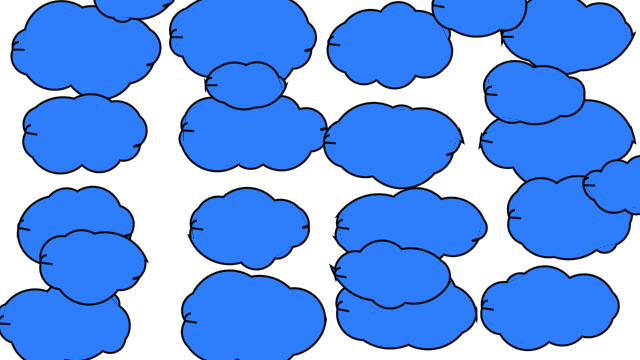
A WebGL 1 fragment shader for this pattern:

```glsl
precision highp float;
// Hand-drawn blue clouds with black scalloped outlines, overlapping on white.
uniform vec2 u_resolution;

float hash(float a, float b) {
  return fract(sin(dot(vec2(a, b), vec2(127.1, 311.7))) * 43758.5453);
}

float segment(vec2 p, vec2 a, vec2 b) {
  vec2 w = p - a, e = b - a;
  return length(w - e * clamp(dot(w, e) / dot(e, e), 0.0, 1.0));
}

// Crease k of n on an irregular ellipse; crease 0 is at the far left
vec2 crease(float id, float k, float n, vec2 size) {
  k = k < n - 0.5 ? k : 0.0;
  float shift = k < 0.5 ? 0.0 : 0.6 * (hash(id, k + 20.0) - 0.5);
  float angle = 3.14159 + 6.28319 * (k + shift) / n;
  return size * vec2(cos(angle), sin(angle)) * mix(0.88, 1.06, hash(id, k + 40.0));
}

// Signed distance to a polygon of creases with a circular lobe on each edge
float cloud(vec2 p, float id, float n, vec2 size) {
  float core = 1e3, lobes = 1e3, side = 1.0;
  vec2 a = crease(id, 0.0, n, size);
  for (int i = 0; i < 11; i++) {
    float k = float(i);
    if (k > n - 0.5) break;
    vec2 b = crease(id, k + 1.0, n, size);
    vec2 e = b - a, w = p - a;
    core = min(core, segment(p, a, b));
    bvec3 crossing = bvec3(p.y >= a.y, p.y < b.y, e.x * w.y > e.y * w.x);
    if (all(crossing) || all(not(crossing))) side = -side;

    float chord = length(e);
    vec2 outward = vec2(e.y, -e.x) / chord;
    float bulge = chord * mix(0.12, 0.27, hash(id, k + 60.0));
    float radius = (0.25 * chord * chord + bulge * bulge) / (2.0 * bulge);
    vec2 center = 0.5 * (a + b) - outward * (radius - bulge);
    float cap = max(length(p - center) - radius, -dot(w, outward) - 0.12 * chord);
    lobes = min(lobes, cap);
    a = b;
  }
  return min(side * core, lobes);
}

// Loose pen ends: a hooked tick on the left, sometimes a short tail on the right
float penEnds(vec2 p, float id, float n, vec2 size) {
  vec2 start = crease(id, 0.0, n, size);
  float d = segment(p, start, start + vec2(0.03, -0.006 * hash(id, 5.0)));
  vec2 q = p - start - vec2(0.016, 0.004);
  if (q.x < 0.0 && q.y > -0.004) d = min(d, abs(length(q) - 0.0165));
  if (hash(id, 6.0) > 0.55) {
    vec2 tail = crease(id, floor(0.5 * n), n, size);
    d = min(d, segment(p, tail, tail - vec2(0.015, 0.004)) - 0.001);
  }
  return d;
}

void main() {
  vec2 p = gl_FragCoord.xy / u_resolution.y;
  float pixel = 1.2 / u_resolution.y;
  vec3 blue = vec3(0.18, 0.49, 0.98);
  vec3 ink = vec3(0.01, 0.01, 0.02);
  vec3 color = vec3(1.0);

  // Sixteen large clouds on a loose grid, then seven small ones over the gaps
  for (int i = 0; i < 23; i++) {
    float id = float(i) + 1.0;
    float row = floor(float(i) / 4.0);
    float column = float(i) - 4.0 * row;
    vec2 jitter = vec2(hash(id, 1.0), hash(id, 2.0)) - 0.5;
    vec2 center = (vec2(column, 3.0 - row) + 0.5) * vec2(0.4444, 0.25);
    vec2 size = vec2(mix(0.17, 0.22, hash(id, 3.0)), mix(0.094, 0.122, hash(id, 4.0)));
    if (i > 15) {
      float extra = float(i) - 16.0;
      center = vec2(1.778 * fract(extra * 0.618 + 0.13), 0.25 * (mod(extra * 3.0, 4.0) + 1.0));
      size *= mix(0.5, 0.8, hash(id, 7.0));
    }
    vec2 q = p - center - jitter * vec2(0.08, 0.05);
    if (any(greaterThan(abs(q), size * 1.06 + 0.06))) continue;

    float n = 7.0 + floor(4.0 * hash(id, 8.0));
    float d = cloud(q, id, n, size);
    float stroke = min(abs(d), penEnds(q, id, n, size)) - 0.0028;
    color = mix(color, blue, clamp(0.5 - d / pixel, 0.0, 1.0));
    color = mix(color, ink, clamp(0.5 - stroke / pixel, 0.0, 1.0));
  }
  gl_FragColor = vec4(color, 1.0);
}
```
